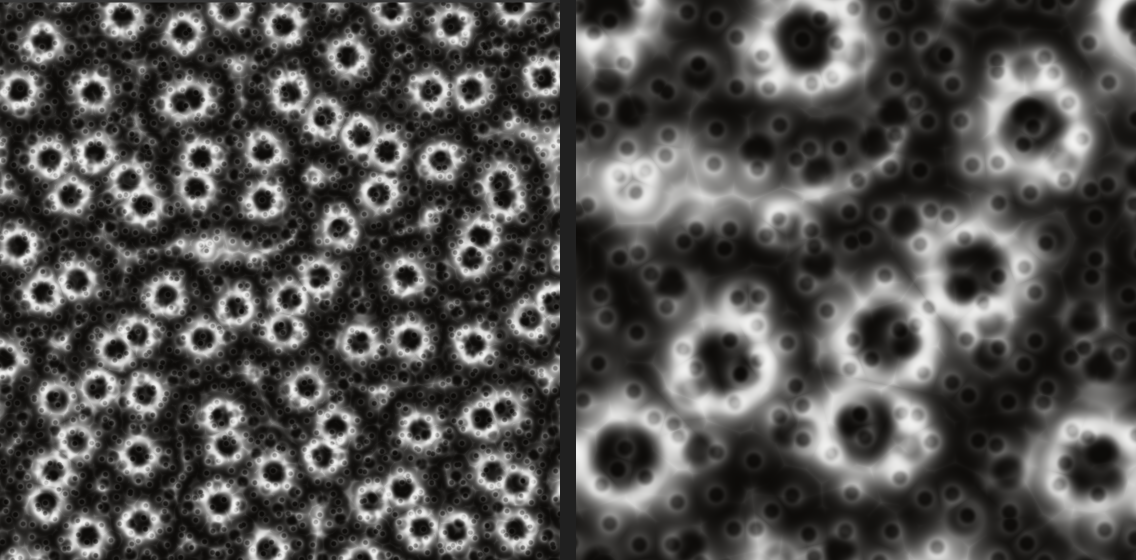
Left: the whole. Right: its middle third, enlarged.
A three.js fragment shader for this texture:

```glsl
// Glowing grey rings of three sizes scattered over a near-black ground.
// Each layer shapes the distance to the nearest jittered grid point into a
// dark core, a bright crest with a soft halo, and a haze in wide gaps.

#define COARSE_CELLS 9.0
#define LAYER_SCALE 2.15
#define JITTER 0.95
#define RING_RADIUS 0.235
#define CORE_RADIUS 0.09
#define HALO_WIDTH 0.15
#define GAP_HAZE 0.85
#define LAYER_WEIGHTS vec3(0.80, 0.27, 0.20)
#define CONTRAST 1.6
#define GAIN 0.93
#define GROUND_COLOR vec3(0.048, 0.042, 0.034)
#define GLOW_COLOR vec3(0.985, 0.985, 0.98)

varying vec2 vUv;

// Sine-free hash: one random point per cell
vec2 hash22(vec2 cell) {
  vec3 p = fract(cell.xyx * vec3(0.1031, 0.1030, 0.0973));
  p += dot(p, p.yzx + 33.33);
  return fract((p.xx + p.yz) * p.zy);
}

// Distance to the nearest scattered point, in cells
float nearestPoint(vec2 p, float seed) {
  vec2 cell = floor(p);
  vec2 local = p - cell;
  float nearest = 8.0;
  for (int y = -1; y <= 1; y++) {
    for (int x = -1; x <= 1; x++) {
      vec2 neighbor = vec2(float(x), float(y));
      vec2 jitter = (hash22(cell + neighbor + seed) - 0.5) * JITTER + 0.5;
      vec2 offset = neighbor + jitter - local;
      nearest = min(nearest, dot(offset, offset));
    }
  }
  return sqrt(nearest);
}

// Dark core, bright crest, soft halo, then haze far from every point
float ringGlow(float d) {
  float core = smoothstep(CORE_RADIUS, RING_RADIUS, d);
  float halo = exp(-pow(max(d - RING_RADIUS, 0.0) / HALO_WIDTH, 1.4));
  float haze = GAP_HAZE * smoothstep(0.6, 0.91, d);
  return core * halo + haze;
}

void main() {
  // Sum the layers from large rings to small ones
  vec3 weights = LAYER_WEIGHTS;
  float cells = COARSE_CELLS;
  float glow = 0.0;
  for (int i = 0; i < 3; i++) {
    float seed = 17.0 + 41.0 * float(i);
    glow += weights[i] * ringGlow(nearestPoint(vUv * cells, seed));
    cells *= LAYER_SCALE;
  }

  // Tone: the power dims small rings on the ground and lifts them in halos
  float tone = pow(max(glow - 0.02, 0.0), CONTRAST) * GAIN;
  tone = min(tone, 0.7) + 0.3 * (1.0 - exp(-max(tone - 0.7, 0.0) / 0.3));
  vec3 color = mix(GROUND_COLOR, GLOW_COLOR, tone);

  // Thin grey rim along the top edge
  float rim = smoothstep(0.994, 0.997, vUv.y);
  gl_FragColor = vec4(mix(color, vec3(0.22), rim), 1.0);
}
```
